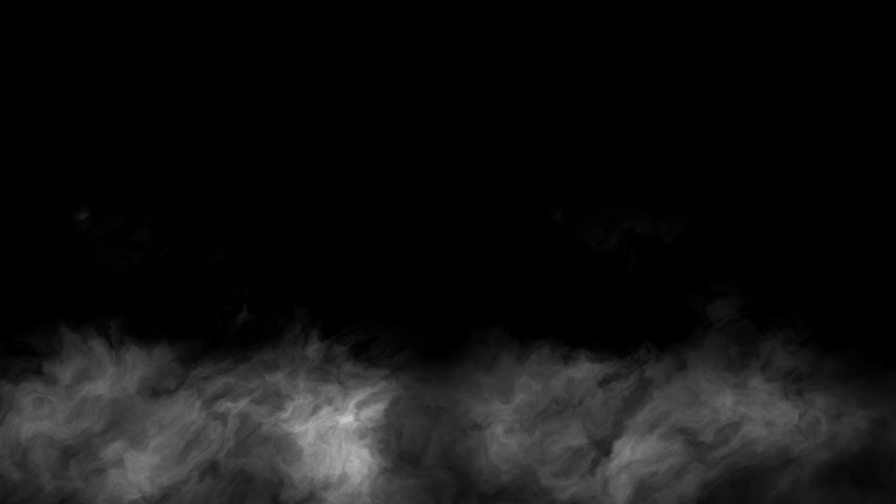
Give the GLSL for this background, as a Shadertoy shader.

```glsl
float hash(vec2 p) {
    vec3 q = fract(p.xyx * 0.1031);
    q += dot(q, q.yzx + 33.33);
    return fract((q.x + q.y) * q.z);
}

float noise(vec2 p) {
    vec2 i = floor(p), f = fract(p);
    f = f * f * (3.0 - 2.0 * f);
    return mix(mix(hash(i), hash(i + vec2(1, 0)), f.x),
               mix(hash(i + vec2(0, 1)), hash(i + vec2(1, 1)), f.x), f.y);
}

float fbm(vec2 p) {
    float sum = 0.0, amp = 0.5;
    for (int i = 0; i < 6; i++) {
        sum += amp * noise(p);
        p = mat2(1.6, 1.2, -1.2, 1.6) * p + 17.3;
        amp *= 0.54;
    }
    return sum;
}

// Soft elliptical glow around a centre
float puff(vec2 p, vec2 centre, vec2 radius) {
    vec2 d = (p - centre) / radius;
    return exp(-dot(d, d));
}

// Thin bright threads along the middle level of a noise field
float threads(vec2 p) {
    return pow(max(1.0 - abs(2.0 * fbm(p) - 1.08), 0.0), 7.0);
}

void mainImage(out vec4 fragColor, in vec2 fragCoord) {
    vec2 p = fragCoord / iResolution.y;
    p.x *= 1.7778 * iResolution.y / iResolution.x;

    // Curling displacement and grain that leans up to the right
    vec2 curl = vec2(fbm(p * 7.0 + 3.1), fbm(p * 7.0 + 41.7)) - 0.54;
    vec2 q = p + curl * 0.10;
    vec2 along = mat2(0.83, -0.56, 0.56, 0.83) * p;
    float billow = fbm(p * 10.0 + curl * 2.2 + 9.0) - 0.54;
    float detail = fbm(along * vec2(19.0, 29.0) + curl * 4.0 + 60.0) - 0.54;

    // Two neighbouring banks of the same smoke
    float smoke = 0.0, haze = 0.0;
    for (int i = 0; i < 2; i++) {
        vec2 shift = vec2(0.94 * float(i), 0.0);
        vec2 b = q - shift;
        smoke += 0.23 * puff(b, vec2(0.23, 0.28), vec2(0.13, 0.08));
        smoke += 0.26 * puff(b, vec2(0.07, 0.18), vec2(0.13, 0.10));
        smoke += 0.30 * puff(b, vec2(0.31, 0.06), vec2(0.15, 0.11));
        smoke += 0.25 * puff(b, vec2(0.50, 0.20), vec2(0.14, 0.09));
        smoke += 0.19 * puff(b, vec2(0.67, 0.14), vec2(0.11, 0.09));
        smoke += 0.13 * puff(b, vec2(0.63, 0.32), vec2(0.06, 0.05));

        // Faint stray wisps above the bank
        vec2 s = p - shift;
        float torn = smoothstep(-0.12, 0.2, detail);
        haze += 0.13 * torn * puff(s, vec2(0.164, 0.565), vec2(0.014, 0.018));
        haze += 0.05 * torn * puff(s, vec2(0.32, 0.52), vec2(0.11, 0.05));
        haze += 0.08 * torn * puff(s, vec2(0.49, 0.38), vec2(0.05, 0.04));
    }

    // Low haze, bright plume and darker hollows
    smoke += 0.10 * smoothstep(0.36, 0.12, q.y);
    smoke += 0.36 * puff(q, vec2(0.69, 0.10), vec2(0.12, 0.14));
    smoke += 0.10 * puff(q, vec2(0.74, 0.24), vec2(0.07, 0.07));
    smoke *= 1.0 - 0.50 * puff(q, vec2(1.70, 0.05), vec2(0.10, 0.07));
    smoke *= 1.0 - 0.35 * puff(q, vec2(0.88, 0.24), vec2(0.06, 0.08));

    // Break up the body and fray its upper edge
    smoke *= max(0.98 + 0.85 * billow + 0.95 * detail, 0.0);
    smoke *= smoothstep(0.40, 0.26, q.y - billow * 0.20 - detail * 0.10);
    smoke = max(smoke - 0.015, 0.0);

    // Rising streaks left of the plume
    float streak = threads(along * vec2(7.0, 27.0) + curl * 1.6);
    smoke += 0.10 * streak * puff(p, vec2(0.48, 0.20), vec2(0.15, 0.09));
    smoke += 0.07 * streak * puff(p, vec2(0.70, 0.31), vec2(0.10, 0.04));

    float grey = min(smoke, 0.76) + haze;
    fragColor = vec4(vec3(grey), 1.0);
}
```
